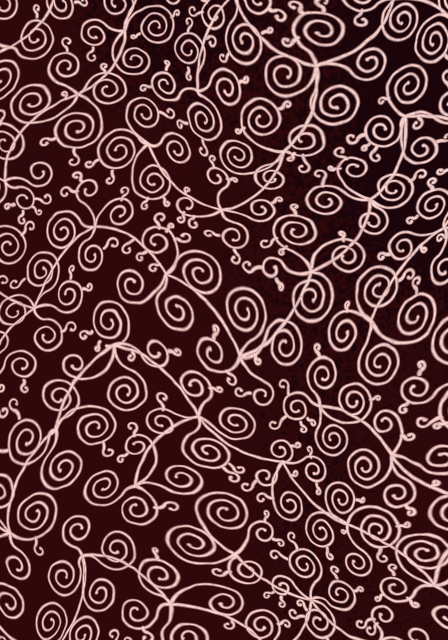
This pattern is drawn by a Shadertoy shader. Its source:

```glsl
// Pale pink hand-drawn scrollwork on dark wine: spirals hang in fans from
// branching nodes, vines link the nodes, and small curls sprout into the gaps.
// All strokes are analytic spirals and arcs on jittered, warped, tilted grids.

const float CELL = 0.104;   // spacing of the large spirals, in canvas widths
const float BUD = 0.035;    // spacing of the small curls
const float TAU = 6.2831853;

vec2 hash2(vec2 c) {
    vec3 v = fract(c.xyx * vec3(0.1031, 0.1030, 0.0973));
    v += dot(v, v.yzx + 33.33);
    return fract((v.xx + v.yz) * v.zy);
}

float noise(vec2 p) {
    vec2 i = floor(p), f = fract(p);
    f = f * f * (3.0 - 2.0 * f);
    return mix(mix(hash2(i).x, hash2(i + vec2(1, 0)).x, f.x),
               mix(hash2(i + vec2(0, 1)).x, hash2(i + vec2(1, 1)).x, f.x), f.y);
}

vec2 cmul(vec2 a, vec2 b) { return vec2(a.x * b.x - a.y * b.y, a.x * b.y + a.y * b.x); }

// Nearest point on the arc from a to b with signed half-angle bend
vec2 nearestOnArc(vec2 p, vec2 a, vec2 b, float bend) {
    vec2 h = 0.5 * (b - a), n = vec2(-h.y, h.x);
    vec2 c = 0.5 * (a + b) + n / tan(bend);
    vec2 v = normalize(p - c);
    if (dot(v, normalize(-n * sign(bend))) > cos(bend)) return c + v * length(h) / abs(sin(bend));
    return distance(p, a) < distance(p, b) ? a : b;
}

// Spiral winding inward from (radius, 0), ending in a round tip
float spiral(vec2 q, float radius) {
    float pitch = min(0.018, radius * 0.8);
    float turns = radius / pitch - 0.45;
    float a = fract(atan(q.y, q.x) / TAU);
    float last = floor(turns - a);
    float k = clamp(floor((radius - length(q)) / pitch - a + 0.5), 0.0, max(last, 0.0));
    float d = last < 0.0 ? 1.0 : abs(length(q) - radius + pitch * (k + a));
    vec2 tip = (radius - pitch * turns) * vec2(cos(turns * TAU), sin(turns * TAU));
    return min(d, distance(q, tip) - 0.001);
}

// Spiral plus the stem that runs tangentially from its rim to the root
float scroll(vec2 p, vec2 centre, float radius, vec2 root, float bend, float flip, out vec2 stem) {
    vec2 mirror = vec2(1.0, flip), u = root - centre;
    float s = sin(bend), c = cos(bend);
    float len = sqrt(max(dot(u, u) - radius * radius * c * c, 1e-6)) - radius * s;
    vec2 rim = vec2(radius, 0.0), end = rim + len * vec2(s, -c);
    vec2 turn = cmul(normalize(end), normalize(u * mirror) * vec2(1, -1));
    vec2 q = cmul(turn, (p - centre) * mirror);
    vec2 near = nearestOnArc(q, rim, end, bend);
    stem = centre + mirror * cmul(turn * vec2(1, -1), near);
    float swell = 0.001 * (1.0 - smoothstep(0.0, 0.04, distance(q, end)));
    return min(spiral(q, radius), distance(q, near) - swell);
}

vec2 node(vec2 block) { return (block * 2.0 + 1.0 + 0.5 * (hash2(block + 19.0) - 0.5)) * CELL; }

void keepNearest(vec2 candidate, float d, inout float room, inout vec2 root) {
    if (d < room) { room = d; root = candidate; }
}

// Large spirals and vines; room is the free space at p, root the closest stroke
float largeScrolls(vec2 p, out float room, out vec2 root) {
    float d = 1.0;
    room = 1.0;
    root = p;
    for (int i = 0; i < 9; i++) {
        vec2 cell = floor(p / CELL) + vec2(i % 3 - 1, i / 3 - 1);
        vec2 h = hash2(cell + 37.0), size = hash2(cell), stem;
        float r = mix(0.2, 0.49, sqrt(size.x));
        vec2 centre = (cell + 0.5 + 1.8 * (0.5 - r) * (hash2(cell + 71.0) - 0.5)) * CELL;
        r *= CELL;
        float bend = mix(0.3, 0.9, h.x) * (size.y < 0.7 ? 1.0 : -1.0);
        d = min(d, scroll(p, centre, r, node(floor(cell / 2.0)), bend, h.y < 0.5 ? -1.0 : 1.0, stem));
        vec2 away = p - centre;
        keepNearest(centre + normalize(away) * (r - 0.004), length(away) - r, room, root);
        keepNearest(stem, distance(p, stem), room, root);
    }
    for (int i = 0; i < 3; i++) {
        vec2 block = floor(p / (2.0 * CELL)) - vec2(i == 1, i == 2);
        vec2 h = hash2(block + 53.0);
        vec2 next = block + (h.x < 0.5 ? vec2(0, 1) : vec2(1, 0));
        vec2 vine = nearestOnArc(p, node(block), node(next), h.y < 0.5 ? -0.5 : 0.5);
        d = min(d, distance(p, vine) - 0.0004);
        keepNearest(vine, distance(p, vine), room, root);
    }
    return d;
}

// Small curls, sized to the space left and rooted on the closest stroke
float smallCurls(vec2 p) {
    float d = 1.0, room;
    vec2 root, stem;
    for (int i = 0; i < 9; i++) {
        vec2 cell = floor(p / BUD) + vec2(i % 3 - 1, i / 3 - 1);
        vec2 centre = (cell + 0.5 + 0.4 * (hash2(cell + 113.0) - 0.5)) * BUD;
        if (distance(p, centre) > 0.06) continue;
        largeScrolls(centre, room, root);
        float r = min(0.0135, room - 0.0065);
        vec2 h = hash2(cell + 151.0);
        if (r > 0.0055) d = min(d, scroll(p, centre, r, root, mix(0.25, 0.8, h.x), h.y < 0.5 ? -1.0 : 1.0, stem));
    }
    return d;
}

void mainImage(out vec4 fragColor, in vec2 fragCoord) {
    vec2 p = fragCoord / iResolution.x;

    // Slow warp for irregular layout, fine wobble for an unsteady hand
    vec2 q = p + 0.09 * vec2(noise(p * 3.5), noise(p * 3.5 + 40.0));
    q += 0.003 * vec2(noise(p * 50.0), noise(p * 50.0 + 90.0));
    q = cmul(q, vec2(0.83, 0.56));

    float room;
    vec2 root;
    float d = min(largeScrolls(q, room, root), smallCurls(q));

    // Strokes grow a little heavier to the right and have a chalky grain
    float width = mix(0.0026, 0.0033, p.x) + 0.001 * (noise(p * 30.0) - 0.5);
    float soft = max(0.0027, 0.8 / iResolution.x);
    float ink = 1.0 - smoothstep(-soft, soft, d - width);
    float grain = noise(p * 180.0);
    ink *= 1.0 - 0.16 * grain * grain;

    // Ground is redder at lower left, nearly black at upper right
    float tone = 0.75 - 0.25 * p.x - 0.2 * p.y + 0.3 * noise(p * 3.0) + 0.2 * (noise(p * 160.0) - 0.5);
    vec3 ground = mix(vec3(0.11, 0.02, 0.04), vec3(0.18, 0.03, 0.04), smoothstep(0.5, 0.6, tone));
    fragColor = vec4(mix(ground, vec3(0.98, 0.83, 0.81), ink), 1.0);
}
```
